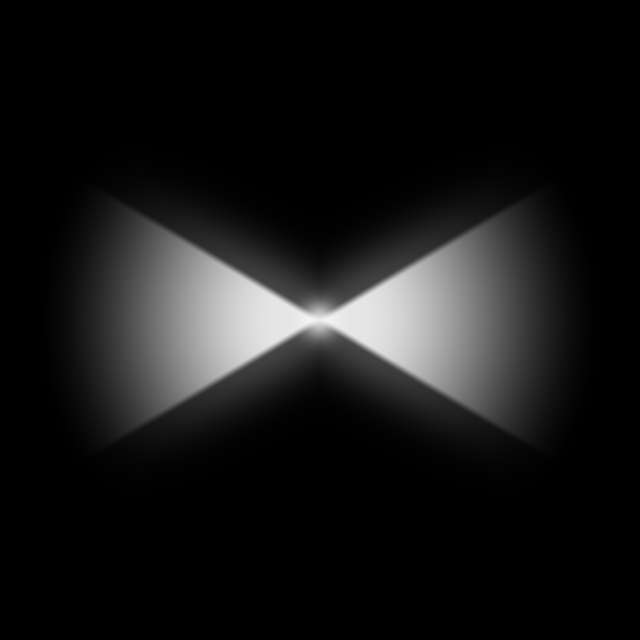
Give the GLSL for this background, as a three.js fragment shader.

```glsl
// Two opposed cones of white light meeting at a bright point on black.
// Each cone is a signed distance to its slanted edge, dimmed by radius;
// a soft halo spills past the edges and a round core lights the centre.

#define CENTER vec2(0.499, 0.5)
#define HALF_ANGLE 0.537
#define BEAM_LEVEL 0.9
#define FADE_START 0.06
#define FADE_END 0.45
#define EDGE_SOFTNESS 0.007
#define HALO_LEVEL 0.3
#define HALO_WIDTH 0.06
#define CORE_LEVEL 0.8
#define CORE_RADIUS 0.027

varying vec2 vUv;

float gaussian(float distanceFromPeak, float width) {
  float t = distanceFromPeak / width;
  return exp(-t * t);
}

// Signed distance to the edges of the mirrored cones, negative inside.
float coneDistance(vec2 p) {
  p = abs(p);
  return p.y * cos(HALF_ANGLE) - p.x * sin(HALF_ANGLE);
}

void main() {
  vec2 p = vUv - CENTER;
  float radius = length(p);
  float edge = coneDistance(p);

  // Solid beam with a dim halo outside it
  float inside = 1.0 - smoothstep(-EDGE_SOFTNESS, EDGE_SOFTNESS, edge);
  float halo = HALO_LEVEL * gaussian(max(edge, 0.0), HALO_WIDTH);
  float fade = 1.0 - smoothstep(FADE_START, FADE_END, radius);
  float beam = BEAM_LEVEL * fade * mix(halo, 1.0, inside);

  // Central core, screened over the beam
  float core = CORE_LEVEL * gaussian(radius, CORE_RADIUS);
  float light = 1.0 - (1.0 - beam) * (1.0 - core);

  gl_FragColor = vec4(vec3(light), 1.0);
}
```
